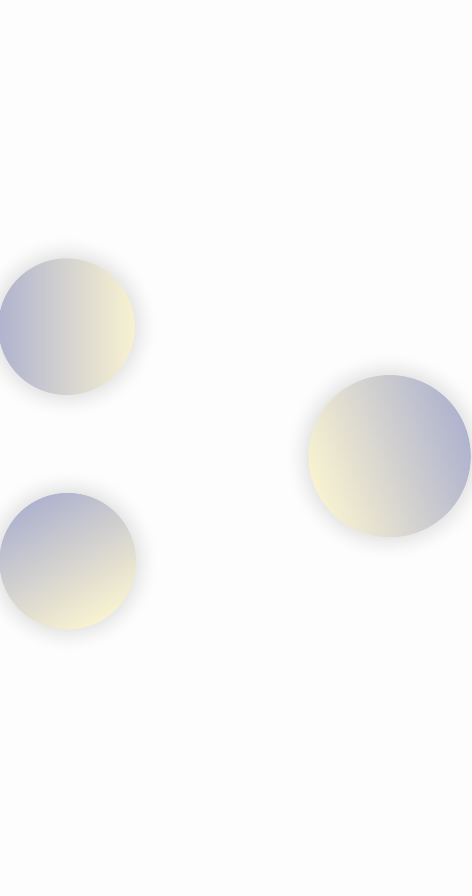
Reproduce this background procedurally as a Shadertoy shader.

```glsl
const vec3 PAPER = vec3(0.992);
const vec3 BLUE = vec3(0.686, 0.702, 0.808);
const vec3 CREAM = vec3(0.975, 0.950, 0.820);
const float SHADOW_REACH = 0.027;
const float SHADOW_STRENGTH = 0.085;

// Soft shade that fades outward from a disc's rim
float rimShadow(float dist) {
    float fade = 1.0 - smoothstep(-SHADOW_REACH, SHADOW_REACH, dist);
    return 2.0 * SHADOW_STRENGTH * fade;
}

// Linear blend across a disc, cream at the end that angle points to
vec3 discColor(vec2 offset, float radius, float angle) {
    vec2 direction = vec2(cos(angle), sin(angle));
    float blend = 0.5 + 0.5 * dot(offset, direction) / radius;
    return mix(BLUE, CREAM, clamp(blend, 0.0, 1.0));
}

// Lay a shadowed gradient disc over the colour below
vec3 addDisc(vec3 below, vec2 p, vec2 center, float radius, float angle, float pixel) {
    vec2 offset = p - center;
    float dist = length(offset) - radius;
    vec3 shaded = below * (1.0 - rimShadow(dist));
    float cover = 1.0 - smoothstep(-0.5 * pixel, 0.5 * pixel, dist);
    return mix(shaded, discColor(offset, radius, angle), cover);
}

void mainImage(out vec4 fragColor, in vec2 fragCoord) {
    // Canvas height is one unit
    float pixel = 1.0 / iResolution.y;
    vec2 p = fragCoord * pixel;

    vec3 color = PAPER;
    color = addDisc(color, p, vec2(0.0742, 0.6354), 0.0762, 0.0, pixel);
    color = addDisc(color, p, vec2(0.0755, 0.3737), 0.0762, radians(-60.0), pixel);
    color = addDisc(color, p, vec2(0.4349, 0.4909), 0.0905, radians(200.0), pixel);

    fragColor = vec4(color, 1.0);
}
```
